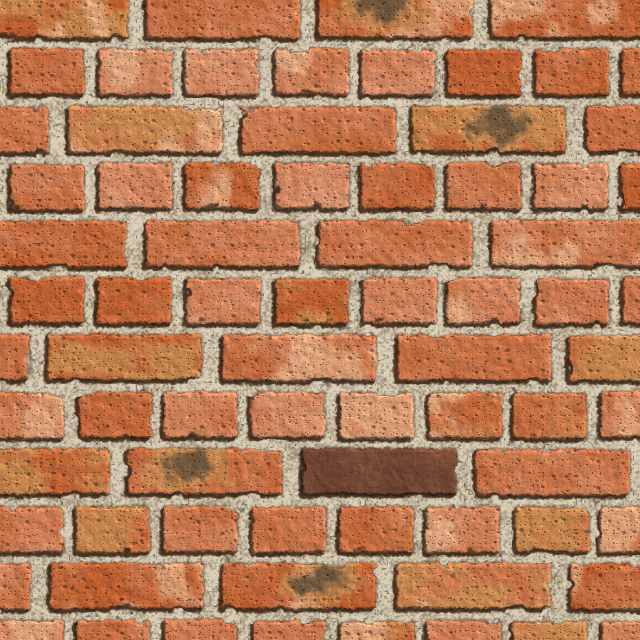
This texture is drawn by a WebGL 1 fragment shader. Its source:

```glsl
precision highp float;
// Weathered brick wall: courses of long stretchers alternate with courses of
// short headers. Each brick is a rough rounded box with its own hashed tone,
// stains and pits, set in grainy mortar and lit from the upper right.
uniform vec2 u_resolution;

float hash(vec2 p) {
  vec3 q = fract(p.xyx * 0.1031);
  q += dot(q, q.yzx + 33.33);
  return fract((q.x + q.y) * q.z);
}

float noise(vec2 p) {
  vec2 i = floor(p), f = fract(p);
  f = f * f * (3.0 - 2.0 * f);
  return mix(mix(hash(i), hash(i + vec2(1, 0)), f.x),
             mix(hash(i + vec2(0, 1)), hash(i + 1.0), f.x), f.y);
}

float fbm(vec2 p) {
  float sum = 0.0, amp = 0.533;
  for (int i = 0; i < 4; i++) {
    sum += amp * noise(p);
    p = mat2(1.6, 1.2, -1.2, 1.6) * p + 5.3;
    amp *= 0.5;
  }
  return sum;
}

float roundBox(vec2 p, vec2 halfSize, float radius) {
  vec2 d = abs(p) - halfSize + radius;
  return length(max(d, 0.0)) + min(max(d.x, d.y), 0.0) - radius;
}

// Scattered pits: dark hollows with a lit lower-left lip
float pits(vec2 p) {
  float shade = 0.0;
  for (int i = 0; i < 3; i++) {
    vec2 g = p * (5.0 + 4.0 * float(i)) + 17.0 * float(i);
    vec2 cell = floor(g);
    vec2 o = g - cell - 0.3 - 0.4 * vec2(hash(cell), hash(cell + 7.0));
    o *= vec2(0.9, 1.15);
    float r = 0.1 + 0.18 * hash(cell + 31.0);
    float hollow = 1.0 - smoothstep(r * 0.3, r, length(o));
    float lip = 1.0 - smoothstep(r * 0.3, r, length(o + vec2(0.13, -0.13)));
    shade += step(0.52, hash(cell + 53.0)) * (hollow - 0.4 * lip);
  }
  return shade;
}

void main() {
  // One unit is one course; y runs downwards
  vec2 uv = gl_FragCoord.xy / u_resolution;
  vec2 p = vec2(uv.x, 1.0 - uv.y) * 11.2;
  float blur = max(11.2 / u_resolution.y, 0.015);

  // Bond layout: find the brick and the position inside it
  float row = floor(p.y + 0.23);
  bool stretcher = mod(row, 2.0) < 0.5;
  float lower = step(5.5, row);
  float pitch = stretcher ? 3.03 : 1.528;
  vec2 halfSize = vec2(stretcher ? 1.355 : 0.655, 0.408);
  float start = stretcher ? (mod(row, 4.0) < 1.0 ? 2.54 : 1.15) - 0.3 * lower
                          : 0.19 - 0.38 * lower;
  float x = (p.x - start - halfSize.x) / pitch + 0.5;
  vec2 id = vec2(floor(x), row);
  vec2 q = vec2((fract(x) - 0.5) * pitch, fract(p.y + 0.23) - 0.5);
  q += (vec2(hash(id + 3.0), hash(id + 9.0)) - 0.5) * vec2(0.07, 0.03);

  // Rough outline, with copies shifted along the light for rim and shadow
  float rough = (fbm(p * 6.0) - 0.5) * 0.06 + (noise(p * 26.0) - 0.5) * 0.035
              + 0.07 * smoothstep(0.72, 0.95, noise(p * 4.5 + 40.0));
  vec2 light = vec2(0.04, -0.045);
  float d = roundBox(q, halfSize, 0.06) + rough;
  float towardLight = roundBox(q + light, halfSize, 0.06) + rough;
  float awayFromLight = roundBox(q - light, halfSize, 0.06) + rough;
  float inside = 1.0 - smoothstep(-blur, blur, d);

  // Mortar: sandy grain, patchy tone and cast shadow
  float grain = noise(p * 34.0) * 0.6 + noise(p * 19.0) * 0.4;
  vec3 mortar = mix(vec3(0.60, 0.54, 0.44), vec3(0.86, 0.81, 0.72),
                    smoothstep(0.12, 0.68, grain * 0.7 + fbm(p * 2.5) * 0.3));
  mortar *= 1.0 - 0.35 * smoothstep(0.78, 0.95, noise(p * 23.0 + 60.0));
  float shadow = 1.0 - smoothstep(-0.015, 0.03, towardLight);
  mortar = mix(mortar, vec3(0.26, 0.18, 0.11), shadow * 0.85);
  mortar *= 1.0 - 0.3 * (1.0 - smoothstep(0.0, 0.05, d));

  // Fired clay: tone per brick, mottled and sometimes ochre
  float tone = hash(id + 21.0) * (stretcher ? 0.55 : 0.9);
  float mottle = fbm(p * vec2(1.6, 2.2) + id * 3.7);
  vec3 clay = mix(vec3(0.73, 0.37, 0.19), vec3(0.83, 0.56, 0.42),
                  clamp(tone + (mottle - 0.45) * 0.9, 0.0, 1.0));
  float ochre = step(0.9, hash(id + 77.0));
  clay = mix(clay, vec3(0.76, 0.53, 0.30), ochre * smoothstep(0.3, 0.65, mottle) * 0.8);

  // Pale bloom, scorched spots and one overburnt brick
  float bloom = step(0.66, hash(id + 15.0))
              * smoothstep(0.5, 0.66, fbm(p * vec2(1.3, 1.0) + id * 9.1));
  clay = mix(clay, vec3(0.88, 0.68, 0.53), bloom * 0.7);
  float scorched = stretcher && abs(mod(3.0 * id.x + row, 5.0) - 3.0) < 0.5 ? 1.0 : 0.0;
  vec2 spot = vec2(hash(id + 5.0) - 0.5, -0.12);
  float reach = length((q - spot) / vec2(0.75, 0.5)) + (fbm(p * 4.0) - 0.5) * 1.1;
  clay = mix(clay, vec3(0.77, 0.55, 0.33), scorched * (1.0 - smoothstep(0.7, 1.2, reach)) * 0.8);
  clay = mix(clay, vec3(0.38, 0.31, 0.23), scorched * (1.0 - smoothstep(0.3, 0.8, reach)) * 0.85);
  float burnt = 1.0 - step(0.5, distance(id, vec2(1, 8)));
  clay = mix(clay, mix(vec3(0.34, 0.22, 0.17), vec3(0.50, 0.30, 0.22), mottle), burnt * 0.9);

  // Surface relief, pits and edge shading
  clay *= 1.0 + 0.5 * (fbm(p * 8.0) - fbm(p * 8.0 + vec2(0.25, -0.25)));
  clay *= 0.95 + 0.1 * noise(p * 36.0);
  clay *= 1.0 - 0.42 * clamp(pits(p), -0.35, 1.0) * (1.0 - 0.6 * burnt);
  clay *= 1.0 + 0.18 * smoothstep(-0.03, 0.02, towardLight);
  clay *= 1.0 - 0.5 * smoothstep(-0.02, 0.03, awayFromLight);
  clay *= 1.0 - 0.35 * smoothstep(-0.035, 0.0, d) * smoothstep(0.4, 0.65, noise(p * 7.0));

  gl_FragColor = vec4(mix(mortar, clay, inside), 1.0);
}
```
